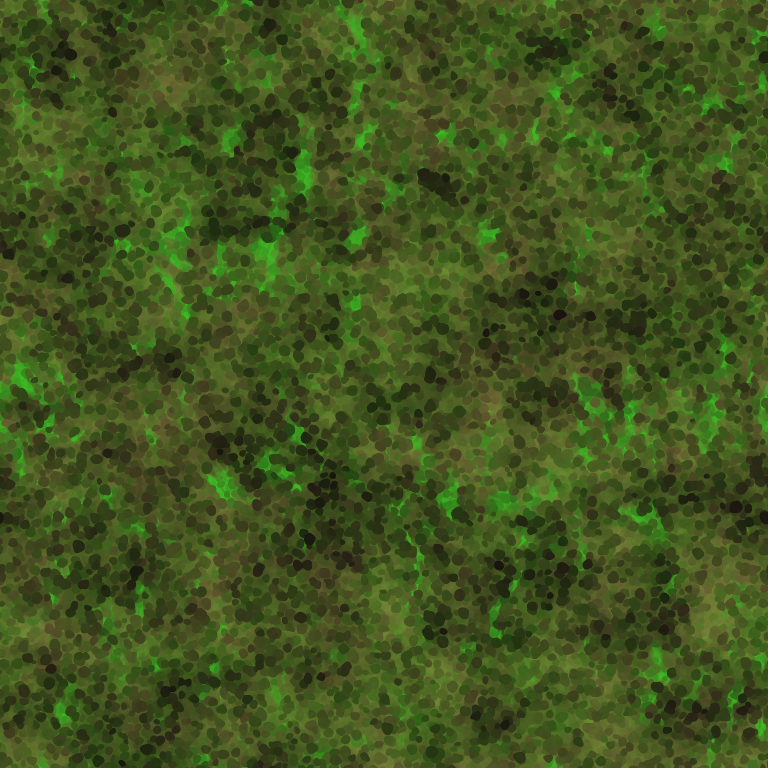
A three.js fragment shader for this texture:

```glsl
#define DABS 112.0
#define DAB_MIN 0.50
#define DAB_MAX 0.98
#define EDGE 0.17
#define BRIGHTNESS 0.59
#define PATCH_CONTRAST 1.25
#define DAB_CONTRAST 0.54
#define SHADOW vec3(0.09, 0.09, 0.055)
#define MOSS vec3(0.24, 0.30, 0.11)
#define LIGHT vec3(0.39, 0.46, 0.18)
#define VIVID vec3(0.23, 0.72, 0.13)
#define WARM_SHIFT vec3(0.036, -0.045, 0.020)

varying vec2 vUv;

float hash(vec2 p) {
  return fract(sin(dot(p, vec2(127.1, 311.7))) * 43758.5453);
}

// Value noise that wraps after a whole number of cells
float noise(vec2 uv, vec2 period, float seed) {
  vec2 p = uv * period;
  vec2 i = floor(p);
  vec2 f = fract(p);
  vec2 u = f * f * (3.0 - 2.0 * f);
  vec2 lo = mod(i, period) + seed;
  vec2 hi = mod(i + 1.0, period) + seed;
  return mix(mix(hash(lo), hash(vec2(hi.x, lo.y)), u.x),
             mix(hash(vec2(lo.x, hi.y)), hash(hi), u.x), u.y);
}

float fbm(vec2 uv, vec2 period, float seed) {
  float sum = 0.0;
  float total = 0.0;
  float amp = 1.0;
  for (int k = 0; k < 4; k++) {
    sum += amp * noise(uv, period, seed);
    total += amp;
    amp *= 0.75;
    period *= 2.0;
    seed += 17.3;
  }
  return sum / total;
}

float luma(vec3 c) {
  return dot(c, vec3(0.3, 0.59, 0.11));
}

// Colour of the undergrowth at a point, varied by two random values
vec3 mossColor(vec2 uv, vec2 rnd) {
  float tone = BRIGHTNESS + PATCH_CONTRAST * (fbm(uv, vec2(14.0, 17.0), 3.1) - 0.5)
             + DAB_CONTRAST * (rnd.x - 0.5);
  tone = clamp(tone, 0.0, 1.15);
  vec3 col = mix(SHADOW, MOSS, min(tone * 2.0, 1.0));
  col = mix(col, LIGHT, max(tone * 2.0 - 1.0, 0.0));

  // Brown litter against green leaf
  float warm = 2.6 * (fbm(uv, vec2(16.0, 15.0), 41.7) - 0.51) + 1.4 * (rnd.y - 0.5);
  col += WARM_SHIFT * clamp(warm, -1.1, 1.1) * (0.4 + tone);

  // Bent upright streaks of fresh growth, gathered in loose clumps
  vec2 lean = vec2(noise(uv, vec2(15.0), 57.1), noise(uv, vec2(15.0), 71.3)) - 0.5;
  float growth = fbm(uv + 0.04 * lean, vec2(39.0, 22.0), 83.9)
               + 0.15 * (noise(uv, vec2(9.0), 33.7) - 0.5);
  float fresh = smoothstep(0.57, 0.80, growth) * (0.5 + 0.5 * min(tone * 1.4, 1.0));
  return mix(col, VIVID, fresh);
}

void main() {
  // Slightly bent grid so that the dabs are not perfect discs
  vec2 bend = vec2(noise(vUv, vec2(DABS), 7.7), noise(vUv, vec2(DABS), 29.3)) - 0.5;
  vec2 p = vUv * DABS + 0.45 * bend;
  vec2 cell = floor(p);
  vec3 col = mossColor(vUv, vec2(0.85, 0.5));

  // Round dabs, the darker ones lying over the lighter ones
  for (int y = -1; y <= 1; y++) {
    for (int x = -1; x <= 1; x++) {
      vec2 id = cell + vec2(float(x), float(y));
      vec2 key = mod(id, DABS);
      vec2 center = id + vec2(hash(key + 5.3), hash(key + 61.9));
      vec2 rnd = vec2(hash(key + 13.1), hash(key + 97.7));
      float radius = mix(DAB_MIN, DAB_MAX, hash(key + 151.3));
      float cover = 1.0 - smoothstep(radius - EDGE, radius, length(p - center));
      vec3 dab = mossColor(center / DABS, rnd);
      float over = smoothstep(-0.015, 0.03, luma(col) - luma(dab));
      col = mix(col, dab, cover * over);
    }
  }

  // Faint paint grain
  col *= 0.96 + 0.08 * noise(vUv, vec2(230.0), 19.9);
  gl_FragColor = vec4(clamp(col, 0.0, 1.0), 1.0);
}
```
